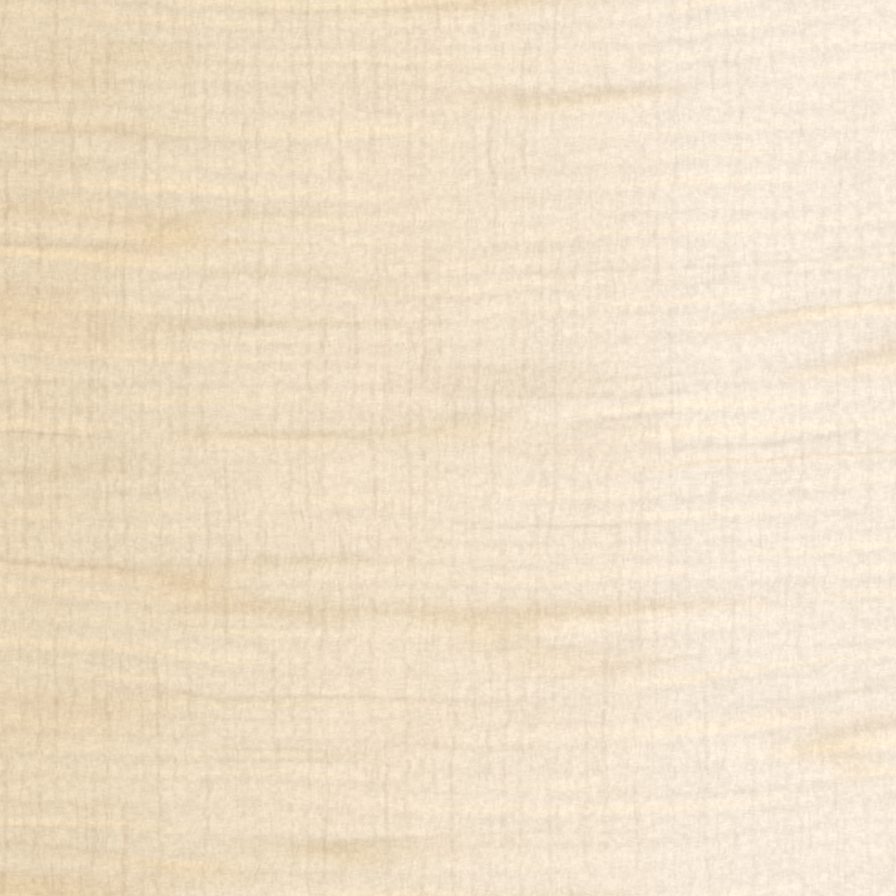
A three.js fragment shader for this texture:

```glsl
varying vec2 vUv;

const vec3 SHADE_CREAM = vec3(0.908, 0.834, 0.718);
const vec3 MID_CREAM = vec3(0.943, 0.879, 0.782);
const vec3 PALE_CREAM = vec3(0.972, 0.921, 0.856);
const vec3 HONEY_GLOW = vec3(0.018, 0.006, -0.018);
const vec3 STREAK_TAN = vec3(0.058, 0.068, 0.086);
const vec3 GRAIN_BROWN = vec3(0.034, 0.038, 0.042);

float hash(vec2 p) {
  vec3 q = fract(vec3(p.xyx) * 0.1031);
  q += dot(q, q.yzx + 33.33);
  return fract((q.x + q.y) * q.z);
}

float noise(vec2 p) {
  vec2 cell = floor(p);
  vec2 f = fract(p);
  f = f * f * (3.0 - 2.0 * f);
  float low = mix(hash(cell), hash(cell + vec2(1.0, 0.0)), f.x);
  float high = mix(hash(cell + vec2(0.0, 1.0)), hash(cell + 1.0), f.x);
  return mix(low, high, f.y);
}

float fbm(vec2 p) {
  float sum = 0.0;
  float weight = 0.5;
  for (int i = 0; i < 4; i++) {
    sum += weight * noise(p);
    p = p * 2.03 + 17.3;
    weight *= 0.5;
  }
  return sum / 0.9375;
}

// Broad light falling across the board, with faint upright strips
vec3 boardColor(vec2 uv) {
  float strips = noise(vec2(uv.x * 13.0, uv.y * 0.8 + 3.0)) - 0.5;
  float tone = uv.x - 0.05 * (uv.y - 0.5) + 0.10 * strips;
  tone += 0.08 * (fbm(uv * vec2(3.0, 4.0) + 40.0) - 0.5);
  vec3 color = mix(SHADE_CREAM, MID_CREAM, smoothstep(-0.1, 0.5, tone));
  return mix(color, PALE_CREAM, smoothstep(0.38, 0.88, tone));
}

// Sags on the left, climbs on the right, and wanders a little
vec2 bendFigure(vec2 uv) {
  float sag = 0.08 * (uv.x - 0.38) * (uv.x - 0.38);
  float wander = 0.026 * (fbm(uv * vec2(3.0, 5.0)) - 0.5);
  float ruffle = 0.0025 * (noise(uv * vec2(55.0, 22.0)) - 0.5);
  return vec2(uv.x, uv.y - sag + wander + ruffle);
}

// Cross ripples with crisp upper edges, roughly -1 to 1
float ripple(vec2 p, float count) {
  float phase = p.y * count + 1.4 * noise(p * vec2(3.0, 9.0) + 8.0);
  float strength = 0.35 + 0.65 * noise(p * vec2(4.0, 15.0) + 60.0);
  float angle = 6.28318 * phase;
  float wave = 0.75 * sin(angle) + 0.25 * sin(2.0 * angle + 0.6);
  float uneven = noise(p * vec2(5.0, count * 2.3) + 90.0) - 0.5;
  return strength * wave * 0.85 + uneven * 0.9;
}

// Long tapering streaks along the crossings of a stretched noise
float streaks(vec2 p, vec2 scale, float width, float seed) {
  float field = noise(p * scale + seed) - 0.5;
  float line = 1.0 - smoothstep(0.0, width, abs(field));
  float presence = noise(p * vec2(3.2, 19.0) + seed * 2.0);
  return line * smoothstep(0.5, 0.9, presence);
}

// Fine wavering growth lines running up the board
float grainLines(vec2 uv, float count, float seed) {
  float sway = 0.016 * (fbm(uv * vec2(5.0, 8.0) + seed) - 0.5);
  sway += 0.005 * (noise(uv * vec2(22.0, 75.0) + seed) - 0.5);
  float x = (uv.x + sway) * count;
  float column = floor(x);
  float center = 0.32 + 0.36 * hash(vec2(column, seed));
  float line = 1.0 - smoothstep(0.03, 0.26, abs(fract(x) - center));
  float fade = noise(vec2(column * 7.0, uv.y * 13.0) + seed);
  float broken = noise(vec2(column * 5.0, uv.y * 120.0) + seed);
  return line * smoothstep(0.15, 0.9, fade) * (0.45 + 0.75 * broken);
}

// Tiny pores and shimmering flecks, about -0.5 to 0.5
float flecks(vec2 uv) {
  float slant = 0.006 * noise(uv * vec2(60.0, 90.0));
  float upright = noise((uv + slant) * vec2(330.0, 170.0));
  float level = noise((uv - slant) * vec2(150.0, 400.0) + 31.0);
  float dust = noise(uv * 490.0 + 7.0);
  return 0.4 * upright + 0.35 * level + 0.25 * dust - 0.5;
}

void main() {
  vec2 uv = vUv;
  vec2 figure = bendFigure(uv);
  vec3 color = boardColor(uv);

  // Ripples: warm crests and duller troughs
  float wave = ripple(figure, 36.0);
  color += 0.017 * wave * vec3(0.85, 1.0, 1.1);
  color += HONEY_GLOW * smoothstep(0.2, 0.9, wave);

  // Dark streaks, with a glow along the lower edge of the broad ones
  float broad = streaks(figure, vec2(2.6, 34.0), 0.22, 21.0);
  float thin = streaks(figure, vec2(3.6, 52.0), 0.20, 57.0);
  vec2 below = figure + vec2(0.0, 0.009);
  float glow = streaks(below, vec2(2.6, 34.0), 0.22, 21.0);
  color -= STREAK_TAN * (0.70 * broad + 0.50 * thin);
  color += HONEY_GLOW * 0.8 * glow;

  // Growth lines and surface texture
  float grain = grainLines(uv, 54.0, 5.0) + 0.7 * grainLines(uv, 97.0, 13.0);
  color -= GRAIN_BROWN * (grain - 0.2) * mix(0.95, 0.55, uv.x);
  color += 0.100 * flecks(uv);

  gl_FragColor = vec4(clamp(color, 0.0, 1.0), 1.0);
}
```
